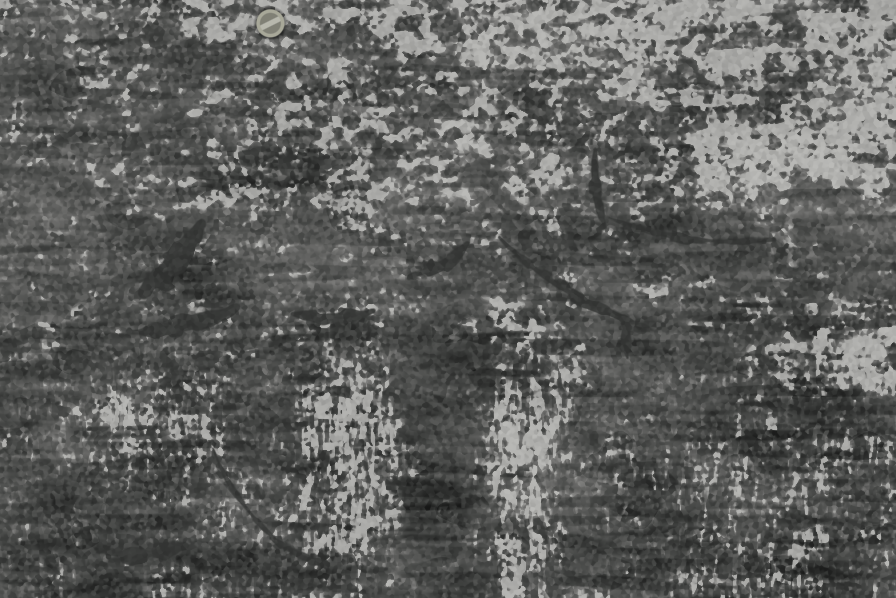
Write a Shadertoy shader that draws this texture.

```glsl
vec3 hash3(vec2 p) {
    vec3 h = fract(p.xyx * vec3(0.1031, 0.1030, 0.0973));
    h += dot(h, h.yxz + 33.33);
    return fract((h.xxy + h.yzz) * h.zyx);
}

// Cellular noise: the values of jittered points, blended by distance
float cellNoise(vec2 p) {
    vec2 cell = floor(p), sum = vec2(0.0);
    for (int j = -1; j <= 1; j++)
    for (int i = -1; i <= 1; i++) {
        vec2 o = vec2(i, j);
        vec3 h = hash3(cell + o + 40.0);
        vec2 d = cell + o + h.xy - p;
        sum += exp(-7.0 * dot(d, d)) * vec2(h.z, 1.0);
    }
    return sum.x / sum.y;
}

// Flat-topped soft region, 1 at its middle
float region(vec2 p, vec2 centre, vec2 size) {
    vec2 q = (p - centre) / size;
    q *= q;
    return exp(-dot(q, q));
}

// How much pale paint remains at each place
float paintDensity(vec2 p) {
    float d = -0.07 + 0.07 * smoothstep(0.55, 0.75, p.y);
    d += 0.20 * region(p, vec2(0.27, 0.29), vec2(0.11, 0.13));
    d += 0.25 * region(p, vec2(0.58, 0.24), vec2(0.10, 0.23));
    d += 0.24 * region(p, vec2(0.89, 0.25), vec2(0.07, 0.24));
    d += 0.25 * region(p, vec2(1.43, 0.41), vec2(0.16, 0.08));
    d += 0.13 * region(p, vec2(1.32, 0.12), vec2(0.22, 0.19));
    d += 0.27 * region(p - vec2(0.0, 0.2 * (p.x - 1.35)), vec2(1.36, 0.75), vec2(0.23, 0.08));
    d += 0.19 * region(p, vec2(1.32, 0.95), vec2(0.33, 0.10));
    d += 0.10 * region(p, vec2(0.75, 0.83), vec2(0.40, 0.20));
    d += 0.08 * region(p, vec2(0.62, 0.99), vec2(0.50, 0.06));
    d -= 0.07 * region(p, vec2(0.76, 0.22), vec2(0.08, 0.25));
    return d;
}

// Ragged dark gouges, as bowed and tapered segments
float gouges(vec2 p) {
    const vec4 ends[11] = vec4[11](
        vec4(0.997, 0.750, 1.013, 0.620), vec4(1.020, 0.636, 1.295, 0.600),
        vec4(0.836, 0.603, 1.085, 0.453), vec4(0.685, 0.538, 0.782, 0.590),
        vec4(0.240, 0.510, 0.335, 0.625), vec4(0.220, 0.445, 0.395, 0.485),
        vec4(0.490, 0.475, 0.625, 0.480), vec4(0.357, 0.250, 0.465, 0.095),
        vec4(0.455, 0.100, 0.550, 0.058), vec4(0.180, 0.075, 0.310, 0.088),
        vec4(1.050, 0.460, 1.050, 0.402));
    const float widths[11] = float[11](
        0.007, 0.007, 0.008, 0.012, 0.022, 0.015, 0.010, 0.005, 0.008, 0.014, 0.013);
    float ragged = cellNoise(p * 50.0) - 0.5, mask = 0.0;
    for (int i = 0; i < 11; i++) {
        vec2 a = ends[i].xy, along = ends[i].zw - a;
        float t = clamp(dot(p - a, along) / dot(along, along), 0.0, 1.0);
        vec2 bow = 0.25 * t * (1.0 - t) * vec2(along.y, -along.x);
        float width = widths[i] * (0.35 + 0.65 * sin(3.14 * t));
        float d = length(p - a - along * t - bow) - width * (1.0 + 1.3 * ragged);
        mask = max(mask, 1.0 - smoothstep(-0.002, 0.002, d));
    }
    return mask;
}

// Slotted screw head with a dark rim
vec3 addScrew(vec3 col, vec2 p) {
    vec2 q = p - vec2(0.453, 0.961);
    float r = length(q);
    float slot = abs(dot(q, normalize(vec2(-0.5, 1.0))));
    vec3 metal = mix(vec3(0.72, 0.72, 0.68), vec3(0.50, 0.50, 0.46), smoothstep(0.003, 0.006, slot));
    metal = mix(metal, vec3(0.66, 0.66, 0.60), smoothstep(0.016, 0.019, r));
    col *= 0.65 + 0.35 * smoothstep(0.024, 0.030, r);
    return mix(metal, col, smoothstep(0.022, 0.025, r));
}

void mainImage(out vec4 fragColor, in vec2 fragCoord) {
    vec2 p = fragCoord / iResolution.y;
    p.x += 0.5 * (1.5 - iResolution.x / iResolution.y);

    // Noise layers: clouds, horizontal wear, fine grain
    float broad = cellNoise(p * vec2(5.0, 8.0) + 3.0);
    float blotch = cellNoise(p * vec2(18.0, 26.0));
    float wear = cellNoise(p * vec2(9.0, 95.0) + 7.0);
    float grain = cellNoise(p * 150.0);
    float flecks = cellNoise(p * vec2(60.0, 75.0) + 11.0);
    float brushed = cellNoise(p * vec2(150.0, 45.0));
    float lower = 1.0 - smoothstep(0.34, 0.46, p.y + 0.1 * (blotch - 0.5));

    // Dark worn metal
    float tone = 0.322 + 0.05 * (p.y - 0.5);
    tone += 0.12 * (broad - 0.5) + 0.10 * (blotch - 0.5);
    tone += 0.12 * (wear - 0.5) + 0.14 * (grain - 0.5);
    tone -= 0.06 * region(p, vec2(0.76, 0.22), vec2(0.08, 0.28));
    tone -= 0.07 * smoothstep(0.70, 0.80, blotch);

    // Pale flecks: round above, brushed vertically below
    vec2 warped = p + 0.05 * (vec2(broad, blotch) - 0.5);
    float field = 0.42 * mix(flecks, brushed, 0.75 * lower) + 0.25 * grain
                + 0.18 * blotch + 0.15 * wear;
    float cover = field + paintDensity(warped) - 0.67;
    tone += 0.09 * smoothstep(-0.16, 0.0, cover);
    float pale = 0.64 + 0.10 * (grain - 0.5) + 0.05 * broad;
    tone = mix(tone, pale, smoothstep(-0.025, 0.06, cover));

    // Gouges cut through everything
    tone = mix(tone, 0.215 + 0.05 * (grain - 0.5), 0.9 * gouges(p));

    vec3 tint = mix(vec3(0.985, 1.01, 0.985), vec3(1.0, 1.0, 0.985), smoothstep(0.2, 0.45, tone));
    fragColor = vec4(addScrew(tone * tint, p), 1.0);
}
```
